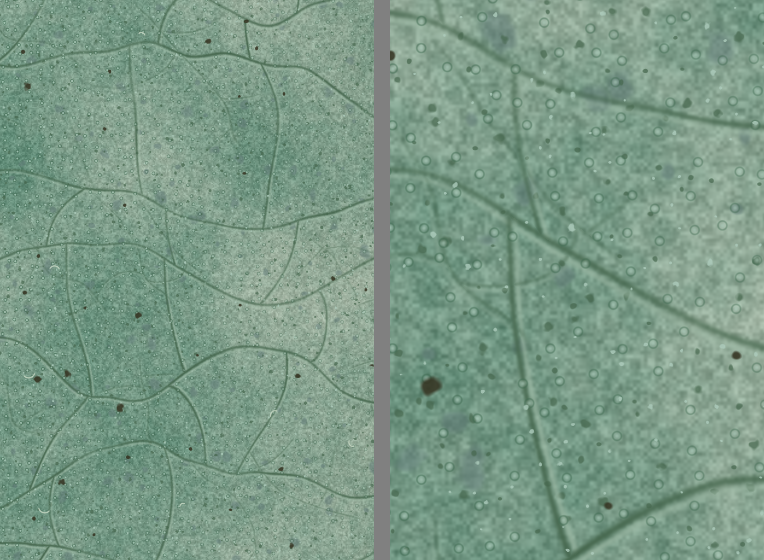
Left, the full canvas; right, a detail of the centre.
A Shadertoy shader for this texture:

```glsl
// Close view of a matt green leaf: a net of fine raised veins over mottled skin.
// Veins are wavy rows joined by bowed links; pores, specks, stains and hairs
// are scattered over jittered grids. Lengths are in canvas widths.
const vec3 DEEP_GREEN = vec3(0.375, 0.545, 0.465);
const vec3 PALE_GREEN = vec3(0.605, 0.69, 0.62);
const vec3 VEIN_SHADE = vec3(0.27, 0.40, 0.30);
const vec3 VEIN_LIGHT = vec3(0.62, 0.73, 0.65);
const vec3 PORE_DARK = vec3(0.26, 0.43, 0.33);
const vec3 MINT_SHINE = vec3(0.68, 0.80, 0.74);
const vec3 STAIN_GREY = vec3(0.37, 0.47, 0.46);
const vec3 SPECK_BROWN = vec3(0.20, 0.19, 0.12);
const vec3 HAIR_WHITE = vec3(0.80, 0.86, 0.78);
const float ROW_SPACING = 0.255;
const float LINK_RATIO = 1.2;
const float VEIN_WIDTH = 0.0036;
const float PORE_CELL = 0.031;
const float PORE_RADIUS = 0.0039;
const float HAIR_CELL = 0.22;
const float GRAIN = 0.115;

// Integer hash: three random values for a grid cell and a seed.
vec3 hash3(vec2 cell, float seed) {
    uvec3 v = uvec3(ivec3(vec3(cell, seed)) + 4096) * 1664525u + 1013904223u;
    v.x += v.y * v.z; v.y += v.z * v.x; v.z += v.x * v.y;
    v ^= v >> 16u;
    v.x += v.y * v.z; v.y += v.z * v.x; v.z += v.x * v.y;
    return vec3(v >> 8u) / 16777216.0;
}
float noise(vec2 p, float seed) {
    vec2 i = floor(p), f = fract(p);
    f = f * f * (3.0 - 2.0 * f);
    float low = mix(hash3(i, seed).x, hash3(i + vec2(1, 0), seed).x, f.x);
    float high = mix(hash3(i + vec2(0, 1), seed).x, hash3(i + vec2(1, 1), seed).x, f.x);
    return mix(low, high, f.y);
}
float fbm(vec2 p, float seed) {
    return 0.6 * noise(p, seed) + 0.27 * noise(p * 2.1, seed + 1.0) + 0.13 * noise(p * 4.3, seed + 2.0);
}

// Shadow line (x) with a light ridge beside it (y), from a signed distance.
vec2 veinProfile(float d, float width) {
    vec2 t = vec2(d, d + 1.9 * width) / width;
    return exp(-t * t);
}
float rowHeight(float row, float x, float spacing, float seed) {
    float wave = noise(vec2(x * 0.7 / spacing, row * 7.0), seed) - 0.5;
    float wiggle = noise(vec2(x * 2.4 / spacing, row * 5.0), seed + 1.0) - 0.5;
    return spacing * (row + 0.9 * wave + 0.15 * wiggle);
}
vec2 veinNet(vec2 p, float spacing, float width, float seed) {
    vec2 net = vec2(0.0);
    float lower = -1e3, upper = 1e3, band = 0.0;
    for (float k = -2.0; k <= 2.0; k++) {
        float row = floor(p.y / spacing) + k;
        float h = rowHeight(row, p.x, spacing, seed);
        float slope = (rowHeight(row, p.x + 0.004, spacing, seed) - h) / 0.004;
        net = max(net, veinProfile((p.y - h) / sqrt(1.0 + slope * slope), width));
        if (h <= p.y && h > lower) { lower = h; band = row; }
        if (h > p.y) upper = min(upper, h);
    }
    // Links lean and bow between the two rows around this point.
    float gap = max(upper - lower, 0.02), f = (p.y - lower) / gap;
    float linkStep = spacing * LINK_RATIO;
    for (float k = -2.0; k <= 2.0; k++) {
        float column = floor(p.x / linkStep) + k;
        vec3 r = hash3(vec2(column, band), seed + 2.0) - 0.5;
        float lean = 1.1 * r.y * spacing, bow = 1.5 * r.z * spacing;
        float x = linkStep * (column + 0.5 + 0.65 * r.x) + lean * (f - 0.5) + bow * f * (1.0 - f);
        float slope = (lean + bow * (1.0 - 2.0 * f)) / gap;
        float strength = smoothstep(-0.5, 0.1, r.y + r.z + 0.25);
        net = max(net, strength * veinProfile((x - p.x) / sqrt(1.0 + slope * slope), 0.85 * width));
    }
    return net;
}

// Ragged soft spots of random size.
float spots(vec2 p, float cell, float radius, float chance, float seed) {
    float cover = 0.0, ragged = 0.8 * (noise(p * 1.3 / radius, seed) - 0.5);
    for (int k = 0; k < 9; k++) {
        vec2 c = floor(p / cell) + vec2(k % 3, k / 3) - 1.0;
        vec3 r = hash3(c, seed), s = hash3(c, seed + 1.0);
        float size = radius * mix(0.4, 1.0, s.x * s.x);
        float d = length((p - (c + r.xy) * cell) * vec2(1.0, mix(0.75, 1.3, s.y))) + size * ragged;
        float blur = max(0.7 / iResolution.x, size * 0.4);
        cover = max(cover, step(r.z, chance) * (1.0 - smoothstep(size - blur, size + blur, d)));
    }
    return cover;
}
// Pores: dark rim (x) and bright centre (y).
vec2 pores(vec2 p) {
    vec2 c = floor(p / PORE_CELL);
    vec3 r = hash3(c, 40.0);
    float d = length(p - (c + 0.16 + 0.68 * r.xy) * PORE_CELL);
    float rim = 1.0 - smoothstep(0.0, 0.0011 + 0.4 / iResolution.x, abs(d - PORE_RADIUS));
    return step(r.z, 0.75) * vec2(rim, 1.0 - smoothstep(0.0, PORE_RADIUS, d));
}
// Rare curled hairs: short open arcs.
float hairs(vec2 p) {
    vec2 c = floor(p / HAIR_CELL);
    vec3 r = hash3(c, 50.0), s = hash3(c, 51.0);
    vec2 q = p - (c + 0.2 + 0.6 * r.xy) * HAIR_CELL;
    float angle = 6.2832 * s.x, d = length(q);
    float open = smoothstep(0.3, 0.6, dot(q / max(d, 1e-4), vec2(cos(angle), sin(angle))));
    float off = abs(d - mix(0.008, 0.018, s.y));
    return step(r.z, 0.35) * open * (1.0 - smoothstep(0.0004, 0.001 + 0.7 / iResolution.x, off));
}

void mainImage(out vec4 fragColor, in vec2 fragCoord) {
    vec2 p = fragCoord / iResolution.x;
    vec2 q = p + 0.06 * vec2(noise(p * 4.0, 3.0), noise(p * 4.0, 4.0));
    // Skin: broad tone, paler to the right, with mottle and grain.
    float tone = 0.32 + 0.38 * p.x + 1.05 * (fbm(p * 2.8, 10.0) - 0.5) + 0.5 * (fbm(p * 38.0, 14.0) - 0.5);
    vec3 color = mix(DEEP_GREEN, PALE_GREEN, clamp(tone, 0.0, 1.1));
    color.r += 0.025 * smoothstep(0.3, 1.0, p.x) * fbm(p * 5.0, 18.0);
    color += GRAIN * (noise(p * 150.0, 20.0) + noise(p * 310.0, 21.0) - 1.0);
    color = mix(color, STAIN_GREY, 0.5 * spots(p, 0.075, 0.014, 0.6, 30.0));
    color = mix(color, VEIN_SHADE, 0.7 * spots(p, 0.03, 0.0045, 0.6, 32.0));
    // Main veins, then a fainter, broken net turned across them.
    vec2 net = veinNet(q, ROW_SPACING, VEIN_WIDTH, 60.0);
    vec2 turned = mat2(0.62, 0.78, -0.78, 0.62) * q;
    float broken = smoothstep(0.48, 0.68, noise(p * 5.0, 70.0));
    net = max(net, 0.45 * broken * veinNet(turned, 0.2, 0.7 * VEIN_WIDTH, 64.0));
    net *= mix(0.5, 1.1, noise(p * 8.0, 71.0));
    color = mix(color, VEIN_LIGHT, 0.65 * net.y);
    color = mix(color, VEIN_SHADE, 0.85 * net.x);
    // Pores, pale flecks, brown specks and hairs.
    vec2 pore = pores(p) * mix(0.8, 0.4, p.x);
    color = mix(color, PORE_DARK, 0.75 * pore.x);
    color = mix(color, MINT_SHINE, max(pore.y, 0.8 * spots(p, 0.026, 0.0027, 0.45, 36.0)));
    color = mix(color, SPECK_BROWN, 0.85 * spots(p, 0.16, 0.0085, 0.45, 34.0));
    color = mix(color, HAIR_WHITE, 0.75 * hairs(p));
    fragColor = vec4(color, 1.0);
}
```
